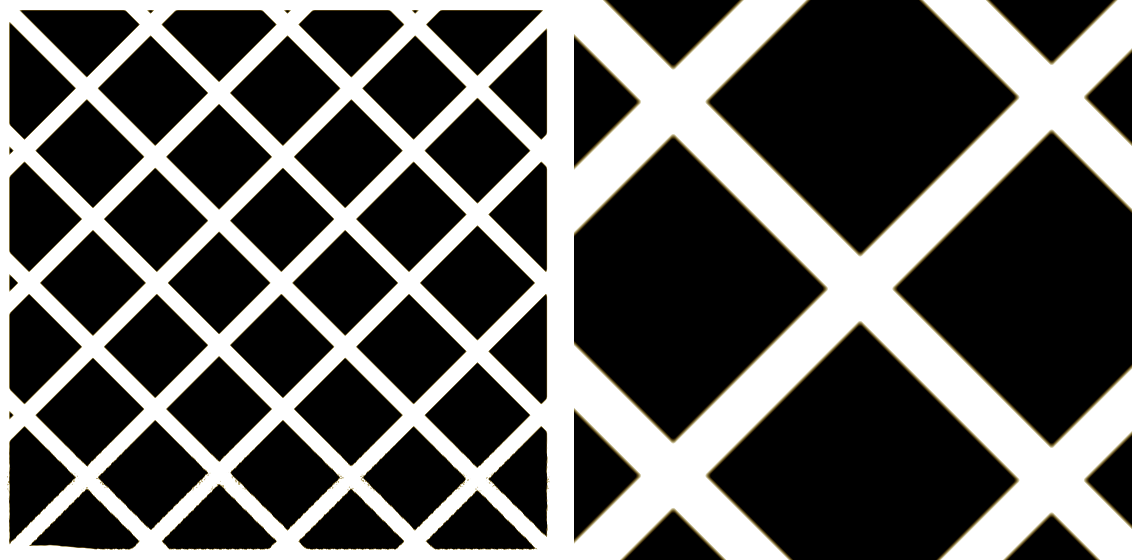
Left: the whole. Right: its middle third, enlarged.
Give the GLSL for this pattern, as a Shadertoy shader.

```glsl
const float PI = 3.14159265;
const vec2 LATTICE_CENTER = vec2(0.5026, 0.4948);
const vec2 FRAME_CENTER = vec2(0.4968, 0.5007);
const vec2 FRAME_HALF = vec2(0.4798, 0.4811);
const float BAR_HALF = 0.0199;
const vec3 CRUMB_GOLD = vec3(0.73, 0.67, 0.46);

vec2 hash2(vec2 cell) {
    vec2 h = vec2(dot(cell, vec2(127.1, 311.7)), dot(cell, vec2(269.5, 183.3)));
    return fract(sin(h) * 43758.5);
}

// Distance to the nearest jittered point, in cells
float cellular(vec2 p) {
    vec2 base = floor(p);
    float nearest = 4.0;
    for (int j = -1; j <= 1; j++)
        for (int i = -1; i <= 1; i++) {
            vec2 cell = base + vec2(i, j);
            nearest = min(nearest, length(cell + hash2(cell) - p));
        }
    return nearest;
}

float layeredSines(float t) {
    return 0.5 * sin(t) + 0.3 * sin(2.3 * t + 1.0) + 0.2 * sin(4.7 * t + 2.0);
}

// Nearly even bar spacing with a slow, periodic drift
float barPosition(float n, float spacing) {
    return n * spacing + 0.00398 - 0.00773 * sin(0.5 * PI * n + 0.25 * PI)
         + 0.00138 * cos(PI * n);
}

// Signed distance to seven parallel diagonal bars, positive inside a bar
float barDepth(float across, float spacing, float halfWidth) {
    float nearest = 4.0;
    for (int n = -3; n <= 3; n++)
        nearest = min(nearest, abs(across - barPosition(float(n), spacing)));
    return (halfWidth - nearest) * sqrt(0.5);
}

float smoothMax(float a, float b, float k) {
    float h = max(k - abs(a - b), 0.0) / k;
    return max(a, b) + 0.25 * h * h * k;
}

float boxDistance(vec2 p, vec2 halfSize) {
    vec2 q = abs(p) - halfSize;
    return max(q.x, q.y);
}

// Negative inside the dark tiles
float tileDistance(vec2 p) {
    vec2 q = p - LATTICE_CENTER;
    float falling = barDepth(q.x + q.y, 0.2307, BAR_HALF);
    float rising = barDepth(q.x - q.y, 0.2307, BAR_HALF);
    float bars = smoothMax(falling, rising, 0.002);
    return smoothMax(bars, boxDistance(p - FRAME_CENTER, FRAME_HALF), 0.003);
}

// Frayed strip at the lower left edge
float tornEdge(vec2 p) {
    float lift = 0.0065 * (1.0 - smoothstep(0.09, 0.18, p.x));
    return 0.0196 + lift + 0.0008 * layeredSines(p.x * 90.0) - p.y;
}

// Black to gold to white across an edge
vec3 gildedRamp(float t) {
    return pow(vec3(t), vec3(1.0, 1.2, 2.1));
}

void mainImage(out vec4 fragColor, in vec2 fragCoord) {
    vec2 p = fragCoord / iResolution.y;
    float d = tileDistance(p);

    // Rougher edges toward the bottom
    float roughness = 0.0008 * (1.0 - smoothstep(0.16, 0.23, p.y));
    d += roughness * layeredSines((p.x + 0.37 * p.y) * 420.0);
    if (p.x < 0.2) d = max(d, tornEdge(p));

    float rimWidth = max(0.0024, 1.0 / iResolution.y);
    vec3 color = gildedRamp(clamp(0.5 + d / rimWidth, 0.0, 1.0));

    // Gold crumbs beside the lowest crossings
    float band = 1.0 - smoothstep(0.006, 0.02, abs(p.y - 0.139));
    float beside = smoothstep(0.0, 0.001, d) * (1.0 - smoothstep(0.003, 0.006, d));
    float crumbs = 1.0 - smoothstep(0.2, 0.4, cellular(p * 190.0));
    color = mix(color, CRUMB_GOLD, crumbs * beside * band);

    fragColor = vec4(color, 1.0);
}
```
